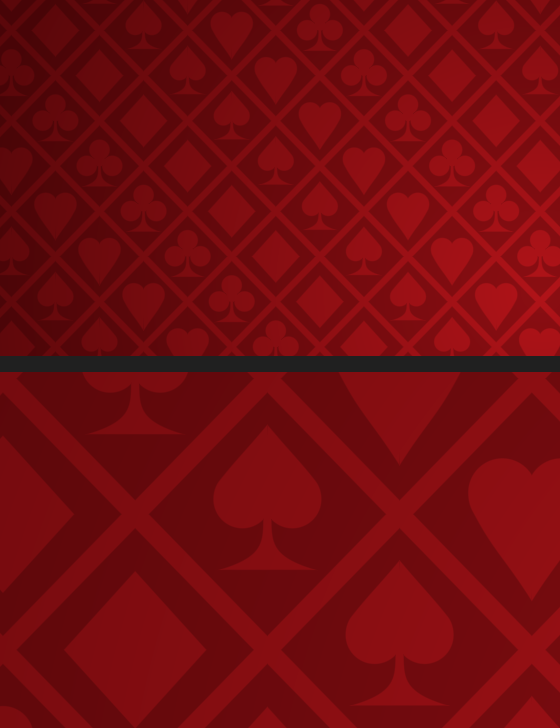
Top, the full canvas; bottom, a detail of the centre.
This pattern is drawn by a Shadertoy shader. Its source:

```glsl
// Red card-table cloth: a trellis of diagonal bands with one card suit per cell.
// A rotated lattice gives the cell and its suit; each suit is a small distance
// function, and a radial glow from the lower right shades both tones.

const vec2 CELL = vec2(0.1238, 0.1270);    // half diagonals, canvas heights
const vec2 ORIGIN = vec2(0.1557, 0.9145);  // centre of one diamond cell
const float BAND_HALF_WIDTH = 0.072;       // in cell half heights
const float PANEL_SHADE = 0.79;

float circle(vec2 p, vec2 centre, float radius) {
    return length(p - centre) - radius;
}

float rhombus(vec2 p, vec2 halfSize) {
    float d = dot(abs(p), halfSize.yx) - halfSize.x * halfSize.y;
    return d / length(halfSize);
}

// Round cone from a disc at c down to a sharp tip.
float teardrop(vec2 p, vec2 c, float radius, vec2 tip) {
    float len = length(tip - c);
    vec2 axis = (tip - c) / len;
    p -= c;
    vec2 q = vec2(abs(p.x * axis.y - p.y * axis.x), dot(p, axis));
    float s = radius / len;
    float k = sqrt(1.0 - s * s);
    float side = dot(q, vec2(-s, k));
    if (side < 0.0) return length(q) - radius;
    if (side > k * len) return length(q - vec2(0.0, len));
    return dot(q, vec2(k, s)) - radius;
}

// Two mirrored teardrops meeting at a tip below, with softly bowed sides.
float lobes(vec2 p, float radius, float drop, float bow) {
    float t = clamp(-p.y / drop, 0.0, 1.0);
    float swell = sin(3.1416 * t);
    p.x = abs(p.x) / (1.0 + bow * swell * swell);
    return teardrop(p, vec2(0.86 * radius, 0.0), radius, vec2(0.0, -drop));
}

// Narrow neck flaring to a flat foot.
float stem(vec2 p, float top, float foot, float neckHalf, float footHalf) {
    float t = clamp((top - p.y) / (top - foot), 0.0, 1.0);
    float spread = footHalf - neckHalf;
    float halfWidth = neckHalf + spread * pow(t, 5.0);
    float slope = 5.0 * spread * pow(t, 4.0) / (top - foot);
    float d = (abs(p.x) - halfWidth) / sqrt(1.0 + slope * slope);
    return max(d, max(foot - p.y, p.y - top));
}

float heart(vec2 p) {
    return lobes(p - vec2(0.0, 0.25), 0.252, 0.80, 0.08);
}

float spade(vec2 p) {
    float leaf = lobes(vec2(p.x, -p.y), 0.214, 0.55, 0.03);
    return min(leaf, stem(p, -0.05, -0.52, 0.03, 0.355));
}

float club(vec2 p) {
    vec2 m = vec2(abs(p.x), p.y);
    float leaves = min(circle(m, vec2(0.0, 0.29), 0.226),
                       circle(m, vec2(0.282, -0.065), 0.226));
    leaves = min(leaves, circle(m, vec2(0.0, 0.05), 0.13));
    return min(leaves, stem(p, 0.0, -0.52, 0.03, 0.355));
}

// Suits run diamond, spade, heart, club.
float suitShape(vec2 p, float suit) {
    if (suit < 0.5) return rhombus(p, vec2(0.525, 0.58));
    if (suit < 1.5) return spade(p - vec2(0.0, 0.11));
    if (suit < 2.5) return heart(p + vec2(0.0, 0.09));
    return club(p - vec2(0.0, 0.07));
}

// Red cloth dye at a given brightness.
vec3 clothColour(float red) {
    return vec3(red, 0.14 * red - 0.022, 0.167 * red - 0.020);
}

float glow(vec2 uv, vec2 centre) {
    return mix(0.69, 0.355, clamp(length(uv - centre) / 1.62, 0.0, 1.0));
}

void mainImage(out vec4 fragColor, in vec2 fragCoord) {
    vec2 uv = fragCoord / iResolution.y;
    float aspect = iResolution.x / iResolution.y;
    float pixel = 1.0 / (iResolution.y * CELL.y);

    // Rotated lattice: integer points are cell centres.
    vec2 g = (uv - ORIGIN) / CELL;
    vec2 lattice = 0.5 * vec2(g.x + g.y, g.x - g.y);
    vec2 id = floor(lattice + 0.5);
    vec2 f = lattice - id;
    vec2 stretch = vec2(CELL.x / CELL.y, 1.0);
    vec2 p = vec2(f.x + f.y, f.x - f.y) * stretch;

    // Bands along the cell edges, joined with the suit.
    float edge = (0.5 - max(abs(f.x), abs(f.y))) * 2.0 * stretch.x / length(stretch);
    float d = min(edge - BAND_HALF_WIDTH, suitShape(p, mod(id.x, 4.0)));
    float raised = 1.0 - smoothstep(-0.9 * pixel, 0.9 * pixel, d);

    // Two tones under one glow.
    float light = glow(uv, vec2(aspect - 0.05, 0.18));
    fragColor = vec4(clothColour(light * mix(PANEL_SHADE, 1.0, raised)), 1.0);
}
```
